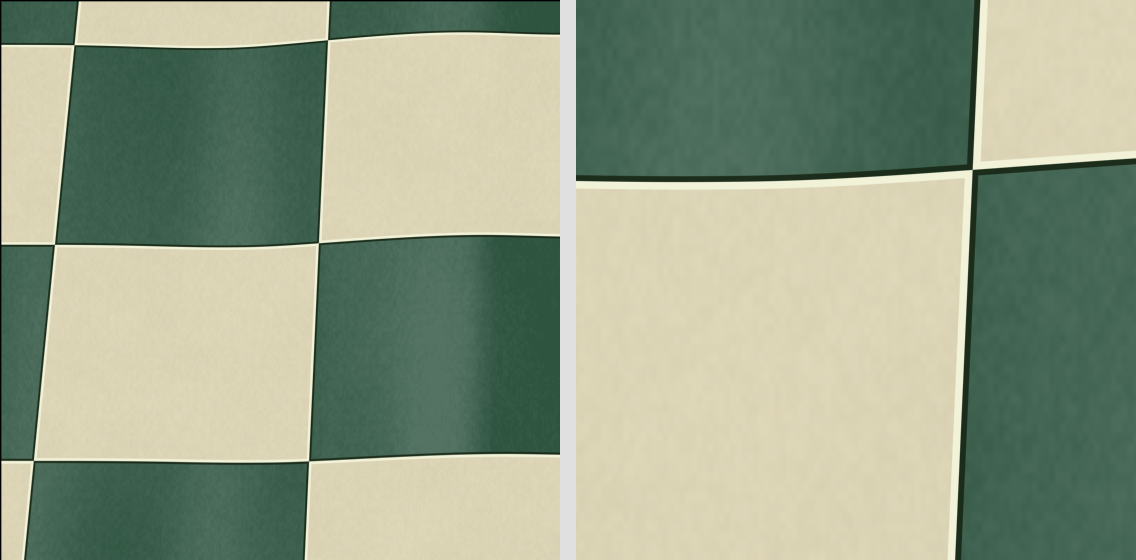
Left: the whole. Right: its middle third, enlarged.
Reproduce this pattern procedurally as a WebGL 2 fragment shader.

```glsl
#version 300 es
precision highp float;
// Green and cream checkered cloth: a gently sheared, rippled grid of large tiles.
// A signed distance to the tile edges draws a pale rim and a dark seam;
// soft vertical folds and woven noise shade the fabric.
uniform vec2 u_resolution;
out vec4 fragColor;

float hash(vec2 p) {
  return fract(sin(dot(p, vec2(127.1, 311.7))) * 43758.5453);
}

float noise(vec2 p) {
  vec2 i = floor(p), f = fract(p);
  f = f * f * (3.0 - 2.0 * f);
  return mix(mix(hash(i), hash(i + vec2(1, 0)), f.x),
             mix(hash(i + vec2(0, 1)), hash(i + vec2(1, 1)), f.x), f.y);
}

float bump(float x, float center, float width) {
  float d = (x - center) / width;
  return exp(-d * d);
}

// Vertical offset of the rows caused by the ripple, fading downwards
float ripple(vec2 p) {
  float x = p.x - 0.1 * (p.y - 0.08);
  float wave = 0.006 * bump(x, 0.36, 0.16) - 0.022 * smoothstep(0.4, 0.83, x)
             + 0.004 * smoothstep(0.83, 1.0, x);
  return wave * (1.0 - 0.6 * (p.y - 0.08));
}

// Light caught by the folds of the green tiles
float foldSheen(vec2 p) {
  float x = p.x + 0.03 * (p.y - 0.5);
  float s = 0.25 + 0.4 * bump(x, 0.06, 0.09) + 0.45 * bump(x, 0.41, 0.09)
          + 0.25 * smoothstep(0.54, 0.6, x) + 0.4 * bump(x, 0.78, 0.08);
  s *= 1.0 - 0.9 * smoothstep(0.83, 0.9, x);
  s *= 0.75 + 0.4 * smoothstep(0.0, 0.6, p.y);
  return s + 0.25 * (noise(p * vec2(9.0, 5.0)) - 0.5);
}

void main() {
  vec2 p = gl_FragCoord.xy / u_resolution;
  p.y = 1.0 - p.y; // measured down from the top
  float soft = 0.8 / min(u_resolution.x, u_resolution.y);

  // Grid coordinates: columns fan out and rows grow towards the bottom
  float columnWidth = 0.448 + 0.053 * p.y;
  float y = p.y - ripple(p);
  vec2 grid = vec2((p.x - 0.141 + 0.098 * p.y) / columnWidth,
                   (y - 0.08) * (2.801 - 0.283 * (y - 0.437)));

  // Distance to the nearest tile edge, positive inside cream tiles
  vec2 edge = abs(fract(grid + 0.5) - 0.5) * vec2(columnWidth, 0.37);
  float parity = mod(floor(grid.x) + floor(grid.y), 2.0);
  float d = min(edge.x, edge.y) * (parity * 2.0 - 1.0);

  // Woven grain and broad blotches
  float grain = noise(p * vec2(300.0, 170.0)) + 0.6 * noise(p * vec2(140.0, 90.0)) - 0.8;
  float blotch = noise(p * 14.0) - 0.5;

  vec3 green = mix(vec3(0.18, 0.33, 0.25), vec3(0.33, 0.45, 0.39),
                   clamp(foldSheen(p) + 0.22 * grain, 0.0, 1.0));
  vec3 cream = vec3(0.86, 0.83, 0.71) + 0.018 * grain + 0.012 * blotch;

  // Dark seam on the green side, pale rim on the cream side
  green = mix(green, vec3(0.09, 0.15, 0.08), 0.9 * smoothstep(-0.0035 - soft, -0.0035 + soft, d));
  cream = mix(vec3(0.95, 0.95, 0.85), cream, smoothstep(0.0045 - soft, 0.0045 + soft, d));
  vec3 color = mix(green, cream, smoothstep(-soft, soft, d));

  // Thin black border along the left and top
  color *= smoothstep(0.0024 - soft, 0.0024 + soft, min(p.x, p.y));
  fragColor = vec4(color, 1.0);
}
```
